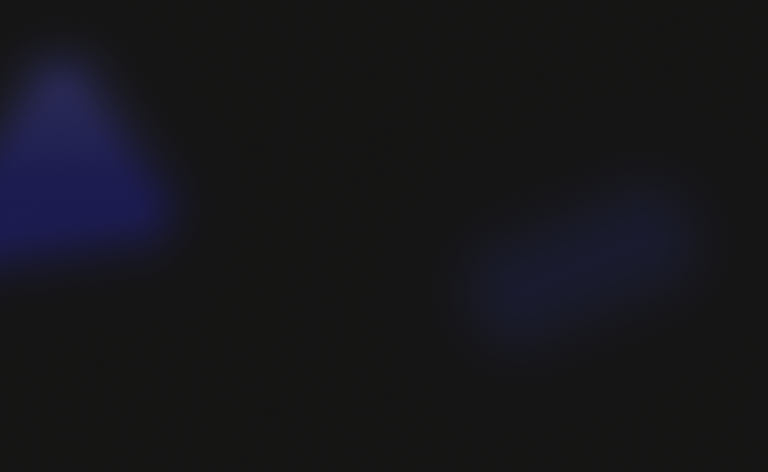
Write a Shadertoy shader that draws this background.

```glsl
// Two soft blue glows on a near-black backdrop: a bright rounded triangle
// at the left edge and a faint slanted capsule at the right.
// Each glow is a Gaussian falloff of the distance to its core shape.

const float ASPECT = 1.632;              // layout width in canvas heights

const vec3 BACKDROP    = vec3(0.082, 0.082, 0.080);
const vec3 PALE_INDIGO = vec3(0.160, 0.160, 0.335);
const vec3 DEEP_BLUE   = vec3(0.108, 0.106, 0.312);
const vec3 FAINT_BLUE  = vec3(0.100, 0.106, 0.180);

// Corners of the left core and the reach of its glow
const vec2 APEX         = vec2(0.132, 0.785);
const vec2 RIGHT_CORNER = vec2(0.275, 0.564);
const vec2 LEFT_CORNER  = vec2(-0.045, 0.515);
const float LEFT_REACH  = 0.098;

// Ends of the right core and the reach of its glow
const vec2 CAPSULE_LOW  = vec2(1.112, 0.385);
const vec2 CAPSULE_HIGH = vec2(1.360, 0.488);
const float RIGHT_REACH = 0.130;

const float DITHER = 1.0 / 255.0;        // hides banding in the dark ramps

float hash(vec2 p) {
    return fract(sin(dot(p, vec2(12.9898, 78.233))) * 43758.5453);
}

float segmentDistance(vec2 p, vec2 a, vec2 b) {
    vec2 ab = b - a;
    float along = clamp(dot(p - a, ab) / dot(ab, ab), 0.0, 1.0);
    return length(p - a - ab * along);
}

// Positive when p lies to the right of the line from a to b
float rightSide(vec2 p, vec2 a, vec2 b) {
    vec2 ab = b - a, ap = p - a;
    return ab.y * ap.x - ab.x * ap.y;
}

// Zero inside a clockwise triangle, distance to its edge outside
float triangleDistance(vec2 p, vec2 a, vec2 b, vec2 c) {
    float inside = min(rightSide(p, a, b), min(rightSide(p, b, c), rightSide(p, c, a)));
    if (inside > 0.0) return 0.0;
    return min(segmentDistance(p, a, b),
               min(segmentDistance(p, b, c), segmentDistance(p, c, a)));
}

float glow(float dist, float reach) {
    float t = dist / reach;
    return exp(-t * t);
}

void mainImage(out vec4 fragColor, in vec2 fragCoord) {
    vec2 p = fragCoord / iResolution.xy * vec2(ASPECT, 1.0);

    // Left glow, paler towards its apex
    float leftGlow = glow(triangleDistance(p, APEX, RIGHT_CORNER, LEFT_CORNER), LEFT_REACH);
    vec3 leftColor = mix(DEEP_BLUE, PALE_INDIGO, smoothstep(0.57, 0.83, p.y));

    // Right glow
    float rightGlow = glow(segmentDistance(p, CAPSULE_LOW, CAPSULE_HIGH), RIGHT_REACH);

    vec3 color = mix(BACKDROP, FAINT_BLUE, rightGlow);
    color = mix(color, leftColor, leftGlow);
    color += (hash(fragCoord) - 0.5) * DITHER;
    fragColor = vec4(color, 1.0);
}
```
